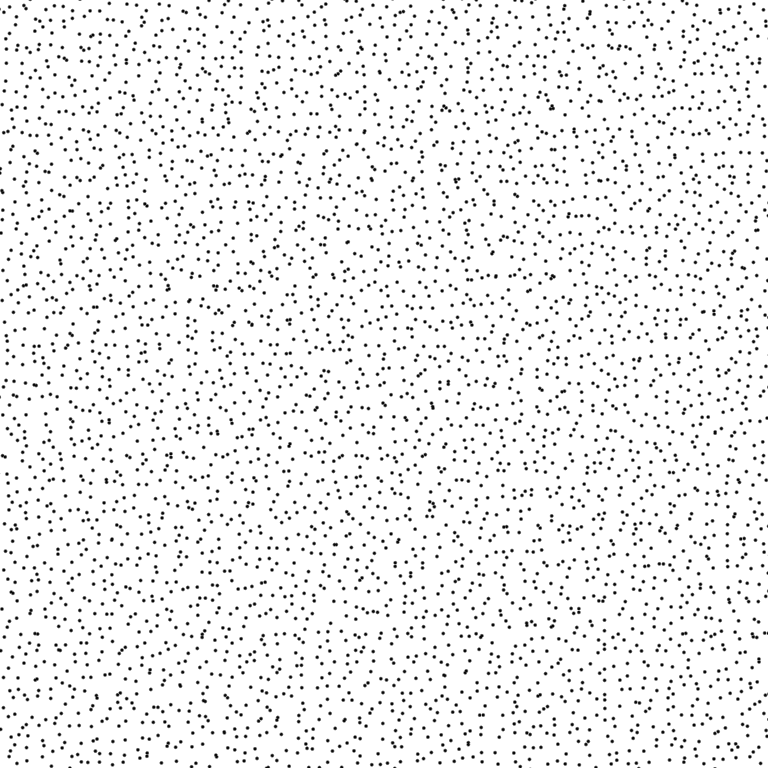
Reproduce this texture procedurally as a WebGL 1 fragment shader.

```glsl
precision highp float;
// Fine black dots strewn evenly but irregularly over white paper.

uniform vec2 u_resolution;

#define CELLS 64.0          // dots along each side of the canvas
#define JITTER 1.0          // 0 = regular grid, 1 = anywhere in the cell
#define DOT_RADIUS 0.0021   // in canvas widths
#define EDGE_WIDTH 0.00195  // soft rim, in canvas widths
#define INK vec3(0.03)
#define PAPER vec3(1.0)

// Two independent random values in 0..1 for a grid cell
vec2 hash2(vec2 cell) {
  vec3 p = fract(cell.xyx * vec3(0.1031, 0.1030, 0.0973));
  p += dot(p, p.yzx + 33.33);
  return fract((p.xx + p.yz) * p.zy);
}

// Distance to the nearest dot centre, in canvas widths
float nearestDot(vec2 uv) {
  vec2 grid = uv * CELLS;
  vec2 home = floor(grid);
  float nearest = 4.0;
  for (int y = -1; y <= 1; y++) {
    for (int x = -1; x <= 1; x++) {
      vec2 cell = home + vec2(float(x), float(y));
      vec2 centre = cell + 0.5 + JITTER * (hash2(cell + 17.0) - 0.5);
      nearest = min(nearest, distance(grid, centre));
    }
  }
  return nearest / CELLS;
}

void main() {
  vec2 uv = gl_FragCoord.xy / min(u_resolution.x, u_resolution.y);

  // Linear ramp across the rim approximates pixel coverage
  float rim = (DOT_RADIUS - nearestDot(uv)) / EDGE_WIDTH;
  float coverage = clamp(rim + 0.5, 0.0, 1.0);

  gl_FragColor = vec4(mix(PAPER, INK, coverage), 1.0);
}
```
